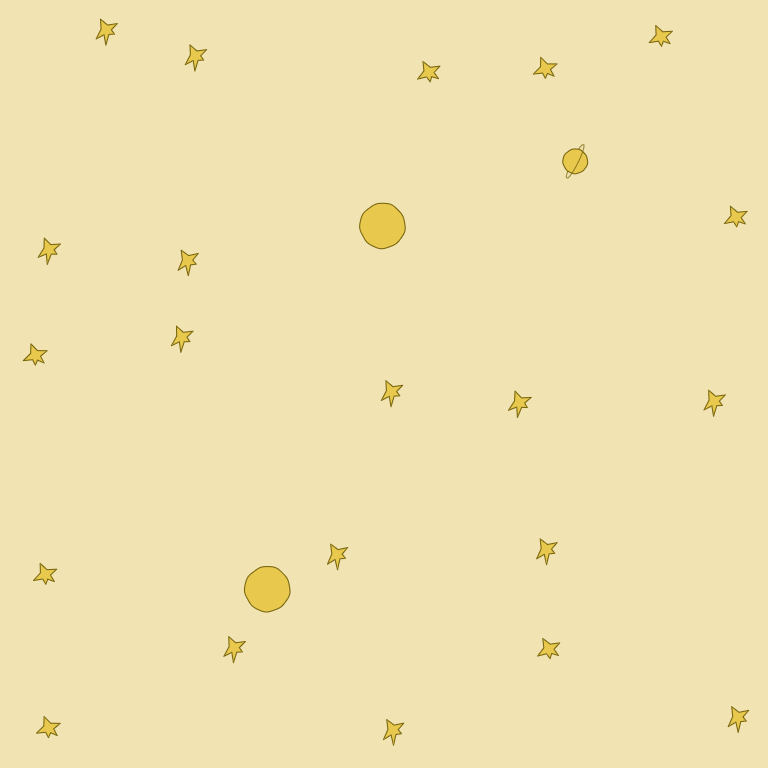
Write a WebGL 1 fragment shader that draws this pattern.

```glsl
precision highp float;
// Hand-drawn golden stars scattered over pale sand, with two moons and a ringed planet.
// Stars are polygon distance fields, one per cell of a jittered grid; the moons and
// the planet are wobbly circles that keep their own cells free of stars.

uniform vec2 u_resolution;

const vec3 SAND = vec3(0.945, 0.890, 0.698);
const vec3 GOLD = vec3(0.912, 0.790, 0.302);
const vec3 OLIVE = vec3(0.47, 0.40, 0.06);

const float GRID = 5.0;             // star cells per side
const float JITTER = 0.64;          // share of a cell that a star may wander
const float TILT = 0.2;             // range of star rotation, radians
const float TALL_SHARE = 0.57;      // share of stars with a long lower spike
const float STAR_UNIT = 0.0013;     // scale of the star outline points
const float VALLEY = 5.2;           // inner radius in star units
const float HALF_LINE = 0.0007;

const vec2 MOON_HIGH = vec2(0.498, 0.706);
const vec2 MOON_LOW = vec2(0.348, 0.233);
const float MOON_RADIUS = 0.0293;
const vec2 PLANET = vec2(0.749, 0.790);
const float PLANET_RADIUS = 0.0160;
const vec2 RING_RADII = vec2(0.0240, 0.0040);
const float RING_ANGLE = 1.11;
const float RING_STRENGTH = 0.75;
const vec2 EMPTY_CELL = vec2(4.0, 1.0);

vec2 hash22(vec2 p) {
  vec3 q = fract(p.xyx * vec3(0.1031, 0.1030, 0.0973));
  q += dot(q, q.yzx + 33.33);
  return fract((q.xx + q.yz) * q.zy);
}

vec2 rotate(vec2 p, float angle) {
  float c = cos(angle), s = sin(angle);
  return vec2(c * p.x + s * p.y, c * p.y - s * p.x);
}

// Star tips in clockwise order, for the wide (0) and the tall (1) kind
vec2 starTip(int i, float tall) {
  if (i == 0) return vec2(-5.4, 11.0);
  if (i == 1) return mix(vec2(11.2, 5.6), vec2(11.2, 6.2), tall);
  if (i == 2) return mix(vec2(9.2, -6.8), vec2(8.2, -4.2), tall);
  if (i == 3) return mix(vec2(0.7, -9.6), vec2(-0.7, -15.0), tall);
  return mix(vec2(-11.6, -6.2), vec2(-10.2, -8.6), tall);
}

// Adds edge a-b to a polygon: squared distance in x, inside sign in y
void addEdge(vec2 p, vec2 a, vec2 b, inout vec2 acc) {
  vec2 e = b - a, w = p - a;
  vec2 gap = w - e * clamp(dot(w, e) / dot(e, e), 0.0, 1.0);
  acc.x = min(acc.x, dot(gap, gap));
  bool above = p.y >= a.y;
  bool below = p.y < b.y;
  bool left = e.x * w.y > e.y * w.x;
  if (above == below && below == left) acc.y = -acc.y;
}

float starDistance(vec2 p, float tall) {
  vec2 acc = vec2(1e6, 1.0);
  vec2 tip = starTip(0, tall);
  for (int i = 1; i <= 5; i++) {
    vec2 next = starTip(i == 5 ? 0 : i, tall);
    vec2 valley = VALLEY * normalize(normalize(tip) + normalize(next));
    addEdge(p, tip, valley, acc);
    addEdge(p, valley, next, acc);
    tip = next;
  }
  return sqrt(acc.x) * acc.y;
}

float blobDistance(vec2 p, float radius) {
  float a = atan(p.y, p.x + 1e-6);
  float wobble = 0.012 * cos(4.0 * a + 0.8) + 0.010 * cos(9.0 * a + 2.0);
  return length(p) - radius * (1.0 + wobble);
}

float ellipseDistance(vec2 p, vec2 radii) {
  float k = length(p / radii);
  return k * (k - 1.0) / max(length(p / (radii * radii)), 1e-3);
}

float coverage(float d, float pixel) {
  return clamp(0.5 - d / pixel, 0.0, 1.0);
}

bool inCell(vec2 body, vec2 cell) {
  return all(equal(floor(body * GRID), cell));
}

void main() {
  float side = min(u_resolution.x, u_resolution.y);
  vec2 uv = gl_FragCoord.xy / side;
  float pixel = 1.0 / side;

  // Moons and planet
  float planet = blobDistance(uv - PLANET, PLANET_RADIUS);
  float d = min(blobDistance(uv - MOON_HIGH, MOON_RADIUS),
                blobDistance(uv - MOON_LOW, MOON_RADIUS));
  d = min(d, planet);

  // One star in each free cell
  vec2 cell = floor(uv * GRID);
  bool taken = inCell(MOON_HIGH, cell) || inCell(MOON_LOW, cell)
            || inCell(PLANET, cell) || all(equal(cell, EMPTY_CELL));
  if (!taken) {
    vec2 place = hash22(cell + 7.0), look = hash22(cell + 41.0);
    vec2 p = uv - (cell + 0.5 + JITTER * (place - 0.5)) / GRID;
    p = rotate(p, TILT * (look.x - 0.5)) / STAR_UNIT;
    d = min(d, STAR_UNIT * starDistance(p, step(look.y, TALL_SHARE)));
  }
  vec3 color = mix(SAND, GOLD, coverage(d, pixel));
  color = mix(color, OLIVE, coverage(abs(d) - HALF_LINE, pixel));

  // Ring outline, its far side hidden behind the planet
  vec2 r = rotate(uv - PLANET, RING_ANGLE);
  float ring = coverage(abs(ellipseDistance(r, RING_RADII)) - HALF_LINE, pixel);
  float hidden = coverage(planet, pixel) * step(0.0, r.y);
  color = mix(color, OLIVE, RING_STRENGTH * ring * (1.0 - hidden));

  gl_FragColor = vec4(color, 1.0);
}
```
